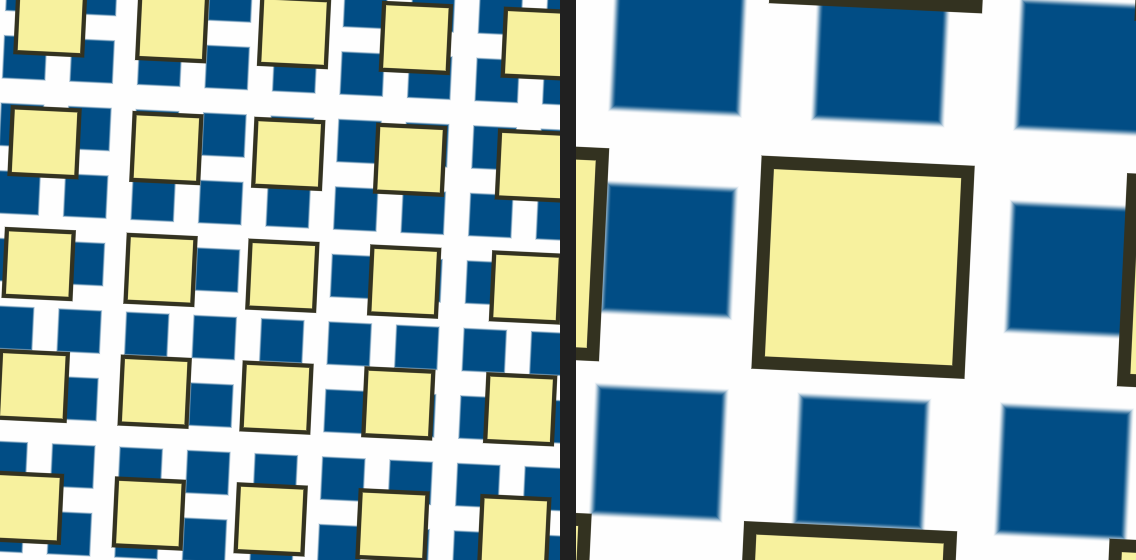
Left: the whole. Right: its middle third, enlarged.
Give the GLSL for this pattern, as a WebGL 1 fragment shader.

```glsl
precision highp float;

uniform vec2 u_resolution;

// Coordinates along axes turned clockwise by the given angle
vec2 turn(vec2 p, float angle) {
  float c = cos(angle), s = sin(angle);
  return vec2(c * p.x - s * p.y, s * p.x + c * p.y);
}

// Distance to the nearest square of a grid centred on the origin
float squareGrid(vec2 p, float pitch, float halfSide) {
  vec2 cell = abs(mod(p + 0.5 * pitch, pitch) - 0.5 * pitch);
  return max(cell.x, cell.y) - halfSide;
}

// Coverage of the inside of a shape, with an edge of the given width
float fill(float dist, float edge) {
  return 1.0 - smoothstep(-0.5 * edge, 0.5 * edge, dist);
}

void main() {
  float scale = min(u_resolution.x, u_resolution.y);
  vec2 uv = gl_FragCoord.xy / scale;
  float pixel = 1.0 / scale;
  float tilt = 0.048;

  // Fine grid of soft blue squares
  float blue = squareGrid(turn(uv - vec2(0.5031, 0.3914), tilt), 0.1207, 0.0378);
  vec3 color = mix(vec3(0.995), vec3(0.005, 0.302, 0.52), fill(blue, max(0.0052, 1.4 * pixel)));

  // Coarse grid of outlined yellow squares on top
  float tile = squareGrid(turn(uv - vec2(0.5042, 0.5076), tilt), 0.2178, 0.0635);
  color = mix(color, vec3(0.2, 0.195, 0.125), fill(tile, 1.4 * pixel));
  color = mix(color, vec3(0.97, 0.945, 0.62), fill(tile + 0.0077, 1.4 * pixel));

  gl_FragColor = vec4(color, 1.0);
}
```
